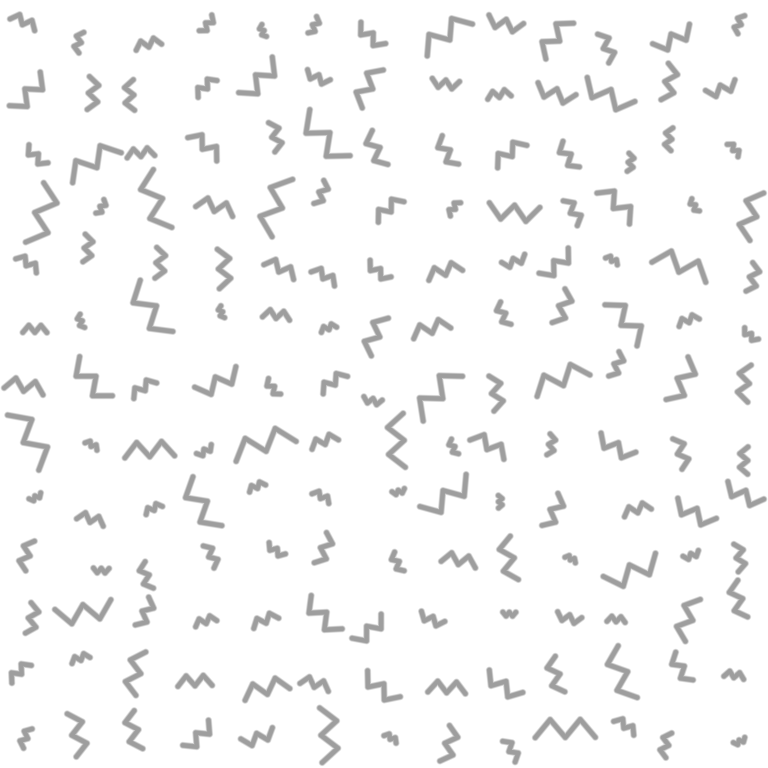
This pattern is drawn by a three.js fragment shader. Its source:

```glsl
varying vec2 vUv;

vec2 hash2(vec2 p) {
  vec3 q = fract(p.xyx * vec3(0.1031, 0.1030, 0.0973));
  q += dot(q, q.yzx + 33.33);
  return fract((q.xx + q.yz) * q.zy);
}

float cornerSlope(vec2 corner, vec2 offset) {
  float angle = 6.2832 * hash2(corner + 71.0).x;
  return dot(vec2(cos(angle), sin(angle)), offset);
}

float gradientNoise(vec2 p) {
  vec2 i = floor(p), f = fract(p);
  vec2 u = f * f * (3.0 - 2.0 * f);
  vec2 e = vec2(1.0, 0.0);
  return mix(
    mix(cornerSlope(i, f), cornerSlope(i + e.xy, f - e.xy), u.x),
    mix(cornerSlope(i + e.yx, f - e.yx), cornerSlope(i + e.xx, f - e.xx), u.x),
    u.y);
}

float segmentDistance(vec2 p, vec2 a, vec2 b) {
  vec2 ab = b - a;
  return length(p - a - ab * clamp(dot(p - a, ab) / dot(ab, ab), 0.0, 1.0));
}

// Four strokes, mirrored about the middle peak
float zigzagDistance(vec2 p, float size) {
  p.x = abs(p.x);
  vec2 valley = size * vec2(0.25, -0.15);
  return min(segmentDistance(p, size * vec2(0.0, 0.15), valley),
             segmentDistance(p, valley, size * vec2(0.5, 0.15)));
}

void main() {
  const float cells = 13.0;
  vec2 p = vUv * cells;
  float nearest = 10.0;

  for (int y = -1; y <= 1; y++) {
    for (int x = -1; x <= 1; x++) {
      vec2 cell = floor(p) + vec2(float(x), float(y));
      if (min(cell.x, cell.y) < 0.0 || max(cell.x, cell.y) >= cells) continue;

      // Alternate roomy and tight cells so that large marks stay apart
      vec2 shape = hash2(cell + 19.0);
      float roomy = mod(cell.x + cell.y, 2.0);
      float size = mix(mix(0.2, 0.68, shape.x), mix(0.28, 1.12, shape.x), roomy);
      float angle = 6.2832 * shape.y;
      vec2 axis = vec2(cos(angle), sin(angle));

      // Drift and jitter the centre, then keep the mark inside the canvas
      vec2 drift = vec2(gradientNoise(cell * 0.37 + 5.3),
                        gradientNoise(cell * 0.37 + 47.9));
      vec2 jitter = (hash2(cell + 113.0) - 0.5) * mix(0.5, 0.12, size);
      vec2 extent = size * (0.5 * abs(axis) + 0.15 * abs(axis.yx)) + 0.07;
      vec2 centre = clamp(cell + 0.5 + 0.5 * drift + jitter, extent, cells - extent);

      vec2 q = p - centre;
      q = vec2(dot(q, axis), dot(q, vec2(-axis.y, axis.x)));
      nearest = min(nearest, zigzagDistance(q, size));
    }
  }

  // Grey strokes of constant width on white
  float ink = 1.0 - smoothstep(0.026, 0.070, nearest);
  gl_FragColor = vec4(mix(vec3(1.0), vec3(0.62), ink), 1.0);
}
```
